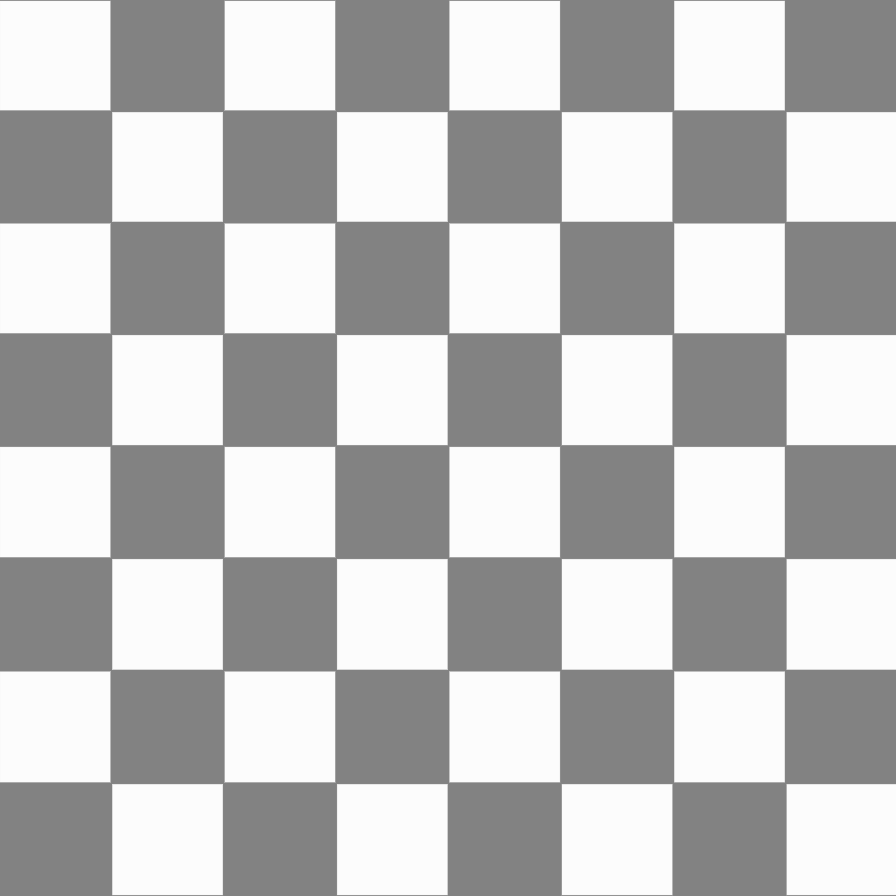
This pattern is drawn by a Shadertoy shader. Its source:

```glsl
// Grey and white checkerboard, eight squares each way, with a hairline grey rim on the white squares.

const float SQUARES = 8.0;
const float RIM = 0.008;          // rim width, in squares
const float ROW_BOW = 0.0022;     // upward drift of the middle rows
const float COLUMN_SCALE = 0.9965;
const float COLUMN_SHIFT = 0.0006;
const float PI = 3.14159;
const vec3 GREY = vec3(0.51);
const vec3 WHITE = vec3(0.99);

// Slight unevenness in the spacing of the rows and columns
vec2 unevenGrid(vec2 uv) {
    float x = (uv.x - 0.5) * COLUMN_SCALE + 0.5 - COLUMN_SHIFT;
    float y = uv.y - ROW_BOW * sin(PI * uv.y);
    return vec2(x, y) * SQUARES;
}

// Signed distance to a centred square
float squareDistance(vec2 p, float halfSize) {
    vec2 d = abs(p) - halfSize;
    return max(d.x, d.y);
}

// Coverage of the white squares, which fill the cells of odd parity
float whiteCoverage(vec2 grid, float blur) {
    vec2 cell = floor(grid);
    float isWhite = mod(cell.x + cell.y, 2.0);
    float d = squareDistance(fract(grid) - 0.5, 0.5 - RIM);
    return isWhite * (1.0 - smoothstep(-blur, blur, d));
}

void mainImage(out vec4 fragColor, in vec2 fragCoord) {
    vec2 grid = unevenGrid(fragCoord / iResolution.xy);
    float blur = 0.75 * SQUARES / min(iResolution.x, iResolution.y);
    fragColor = vec4(mix(GREY, WHITE, whiteCoverage(grid, blur)), 1.0);
}
```
